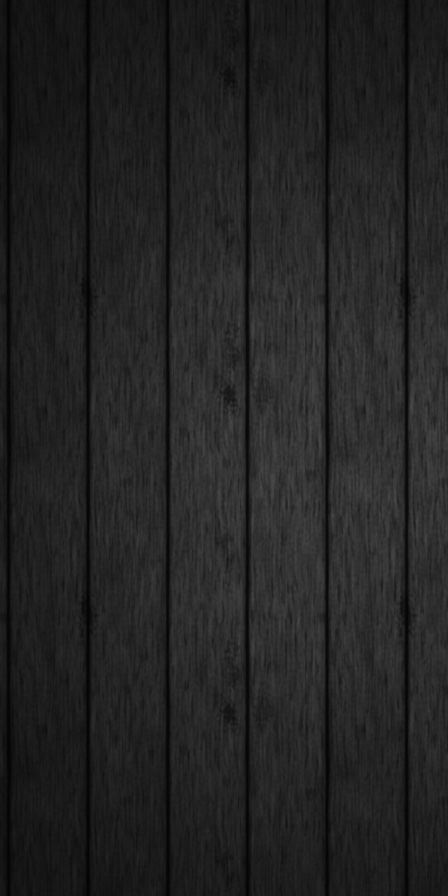
Reproduce this texture procedurally as a WebGL 1 fragment shader.

```glsl
precision highp float;
uniform vec2 u_resolution;

vec2 hash2(vec2 p) {
  vec2 k = vec2(dot(p, vec2(127.1, 311.7)), dot(p, vec2(269.5, 183.3)));
  return fract(sin(k) * 4375.85) * 2.0 - 1.0;
}

// Gradient noise on the unit tile, wrapping after the given cell counts
float tileNoise(vec2 t, vec2 cells) {
  vec2 p = t * cells, i = floor(p), f = p - i;
  vec2 u = f * f * f * (f * (f * 6.0 - 15.0) + 10.0);
  vec2 lo = floor(mod(i + 0.5, cells)), hi = floor(mod(i + 1.5, cells));
  float a = dot(hash2(lo), f);
  float b = dot(hash2(vec2(hi.x, lo.y)), f - vec2(1.0, 0.0));
  float c = dot(hash2(vec2(lo.x, hi.y)), f - vec2(0.0, 1.0));
  float d = dot(hash2(hi), f - 1.0);
  return mix(mix(a, b, u.x), mix(c, d, u.x), u.y);
}

// Soft ragged stain around a centre, wrapping with the tile
float stain(vec2 t, vec2 centre, vec2 size, float ragged) {
  vec2 d = (fract(t - centre + 0.5) - 0.5) / size;
  return 1.0 - smoothstep(0.2, 1.3, length(d) + ragged);
}

void main() {
  vec2 p = gl_FragCoord.xy / u_resolution.x;
  vec2 uv = gl_FragCoord.xy / u_resolution;
  float px = 1.0 / u_resolution.x;

  // Square tile of four boards
  vec2 tile = (p - vec2(0.019, 0.0)) / 0.711;
  float board = mod(floor(tile.x * 4.0), 4.0);
  float across = fract(tile.x * 4.0);
  vec2 boardSeed = hash2(vec2(board, 7.0));

  // Wavy grain, shifted along each board
  vec2 g = tile + vec2(0.0, boardSeed.x);
  float strip = step(2.0, board) * step(board, 2.5) * step(0.6, across);
  g.x += (0.006 + 0.014 * strip) * tileNoise(g, vec2(14.0, 5.0));
  float grain = 0.0, amp = 0.18;
  vec2 cells = vec2(27.0, 2.0);
  for (int i = 0; i < 4; i++) {
    grain += amp * tileNoise(g, cells);
    cells = floor(cells * vec2(1.6, 2.0));
    amp *= 1.35;
  }
  float fibre = tileNoise(g, vec2(118.0, 9.0));
  float speck = tileNoise(tile, vec2(105.0, 80.0));
  float patches = tileNoise(g, vec2(11.0, 4.0));
  float pores = smoothstep(0.08, 0.45, tileNoise(g, vec2(96.0, 20.0)) + 0.3 * patches);

  // Knots and stains
  float ragged = 1.2 * tileNoise(g, vec2(40.0, 18.0)) + 0.8 * speck;
  float knots = stain(tile, vec2(0.692, 0.57), vec2(0.026, 0.050), ragged);
  knots = max(knots, 0.75 * stain(tile, vec2(0.704, 0.72), vec2(0.024, 0.070), ragged));
  knots = max(knots, 0.50 * stain(tile, vec2(0.798, 0.58), vec2(0.030, 0.070), ragged));
  knots = max(knots, 0.45 * stain(tile, vec2(0.685, 0.08), vec2(0.022, 0.080), ragged));
  knots = max(knots, 0.95 * stain(tile, vec2(0.250, 0.89), vec2(0.026, 0.070), ragged));

  float wood = 1.06 + 0.75 * grain + 0.32 * fibre + 0.24 * speck;
  wood += 0.18 * patches + 0.04 * boardSeed.y;
  wood *= (1.0 - 0.26 * pores) * (1.0 - 0.45 * knots);

  // Grooves between boards, with a lit lip on the right
  float side = (across - step(0.5, across)) * 0.1778;
  float dist = abs(side + 0.002 * patches);
  float gap = 1.0 - smoothstep(0.001, 0.0035 + px, dist);
  float lip = (side - 0.011) / 0.003;
  wood *= 1.0 - 0.42 * exp(-dist * dist / 0.00008);
  wood *= 1.0 - 0.68 * gap;
  wood *= 1.0 + 0.12 * exp(-lip * lip);

  // Faint broken seam inside the third board
  float seam = abs(tile.x - 0.65 - floor(tile.x - 0.15)) * 0.711;
  float worn = smoothstep(-0.3, 0.3, tileNoise(tile, vec2(8.0, 24.0)));
  wood *= 1.0 - 0.32 * worn * (1.0 - smoothstep(0.0, 0.002 + px, seam));

  // Light pooled right of centre
  vec2 l = (uv - vec2(0.76, 0.48)) / vec2(0.8, 0.46);
  float light = 0.052 + 0.148 * exp(-dot(l, l));
  gl_FragColor = vec4(vec3(max(wood, 0.0) * light + 0.004), 1.0);
}
```
